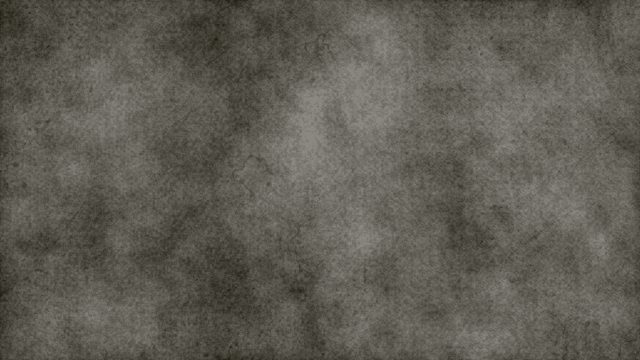
A Shadertoy shader for this texture:

```glsl
// Aged grey-olive plaster: broad cloudy stains under a dark vignette,
// built from warped value noise, then roughened with mottling, fine grain,
// scattered pits, hairline scratches and a few broken cracks.

const vec3 SHADOW = vec3(0.225, 0.215, 0.175);
const vec3 LIGHT = vec3(0.490, 0.480, 0.450);

const float BASE_TONE = 0.50;
const float CLOUD_SCALE = 2.6;
const float CLOUD_AMOUNT = 1.15;
const float MOTTLE_SCALE = 15.0;
const float MOTTLE_AMOUNT = 0.75;
const float GRAIN_SCALE = 145.0;
const float GRAIN_AMOUNT = 0.33;
const float PIT_SCALE = 34.0;
const float PIT_DEPTH = 0.42;
const float SCRATCH_WIDTH = 0.0012;
const float SCRATCH_DEPTH = 0.15;
const float CRACK_DEPTH = 0.28;
const float VIGNETTE_AMOUNT = 0.60;
const int SCRATCH_COUNT = 18;

float hash(vec2 p) {
    return fract(sin(dot(p, vec2(127.1, 311.7))) * 43758.5453);
}

float noise(vec2 p) {
    vec2 cell = floor(p), f = fract(p);
    f = f * f * (3.0 - 2.0 * f);
    float low = mix(hash(cell), hash(cell + vec2(1, 0)), f.x);
    float high = mix(hash(cell + vec2(0, 1)), hash(cell + vec2(1, 1)), f.x);
    return mix(low, high, f.y);
}

float fbm(vec2 p) {
    float sum = 0.0, weight = 0.5;
    for (int i = 0; i < 5; i++) {
        sum += weight * noise(p);
        p = mat2(1.6, 1.2, -1.2, 1.6) * p + 17.3;
        weight *= 0.5;
    }
    return sum / 0.96875;
}

mat2 rotation(float angle) {
    float c = cos(angle), s = sin(angle);
    return mat2(c, s, -s, c);
}

// Soft round patch of tone
float patchTone(vec2 p, vec2 centre, float radius) {
    vec2 d = (p - centre) / radius;
    return exp(-dot(d, d));
}

// Small ragged pits, one candidate per cell; most stay tiny
float pits(vec2 p, float scale, float pixel) {
    vec2 q = p * scale + (noise(p * scale * 3.0) - 0.5) * 0.25;
    vec2 cell = floor(q);
    vec2 centre = 0.35 + 0.3 * vec2(hash(cell + 3.1), hash(cell + 8.7));
    vec2 d = rotation(6.283 * hash(cell + 5.9)) * (fract(q) - centre);
    d.x *= 0.6;
    float size = 0.03 + 0.17 * pow(hash(cell + 1.3), 4.0);
    float soft = max(pixel * scale, 0.04);
    float shape = 1.0 - smoothstep(size - soft, size + soft, length(d));
    return shape * hash(cell + 12.4);
}

// Long faint hairlines with slightly bowed paths
float scratches(vec2 p, float aspect, float pixel) {
    float sum = 0.0;
    for (int i = 0; i < SCRATCH_COUNT; i++) {
        vec2 seed = vec2(float(i), 4.7);
        vec2 centre = vec2(hash(seed) * aspect, hash(seed + 2.3));
        float side = hash(seed + 6.1) < 0.5 ? -1.0 : 1.0;
        vec2 d = rotation(side * mix(0.4, 1.0, hash(seed + 9.2))) * (p - centre);
        float reach = mix(0.06, 0.24, hash(seed + 4.4));
        float bow = d.y + 0.5 * (hash(seed + 7.5) - 0.5) * d.x * d.x;
        float line = 1.0 - smoothstep(0.0, SCRATCH_WIDTH + pixel, abs(bow));
        sum += line * (1.0 - smoothstep(0.4 * reach, reach, abs(d.x)));
    }
    return min(sum, 1.0) * noise(p * 40.0) * 1.5;
}

// Contours of noise, kept only in sparse areas
float cracks(vec2 p, float pixel) {
    float contour = abs(fbm(p * 4.0 + 31.0) - 0.5);
    float line = 1.0 - smoothstep(0.0, 0.006 + 1.5 * pixel, contour);
    return line * smoothstep(0.68, 0.82, noise(p * 4.5 + 12.0));
}

void mainImage(out vec4 fragColor, in vec2 fragCoord) {
    vec2 uv = fragCoord / iResolution.xy;
    float aspect = iResolution.x / iResolution.y;
    float pixel = 1.0 / iResolution.y;
    vec2 p = vec2(uv.x * aspect, uv.y);

    // Broad stains, light above and dark below
    vec2 warp = vec2(fbm(p * 3.0 + 5.2), fbm(p * 3.0 + 21.8)) - 0.5;
    vec2 q = p + 0.25 * warp;
    float tone = BASE_TONE + CLOUD_AMOUNT * (fbm(q * vec2(1.2, 0.9) * CLOUD_SCALE + 7.0) - 0.5);
    tone += 0.34 * patchTone(q, vec2(0.14 * aspect, 0.66), 0.28);
    tone += 0.30 * patchTone(q, vec2(0.51 * aspect, 0.69), 0.18);
    tone += 0.14 * patchTone(q, vec2(0.88 * aspect, 0.76), 0.25);
    tone -= 0.24 * patchTone(q, vec2(0.42 * aspect, 0.10), 0.25);
    tone -= 0.18 * patchTone(q, vec2(0.75 * aspect, 0.38), 0.22);
    tone -= 0.20 * patchTone(q, vec2(0.30 * aspect, 0.86), 0.14);

    // Vignette
    vec2 edge = 4.0 * uv * (1.0 - uv);
    tone += VIGNETTE_AMOUNT * (pow(max(edge.x * edge.y, 0.0), 0.25) - 0.77);

    // Mottling and fine grain
    tone += MOTTLE_AMOUNT * (fbm(p * MOTTLE_SCALE) - 0.5);
    tone += GRAIN_AMOUNT * (noise(p * GRAIN_SCALE) - 0.5);
    tone += GRAIN_AMOUNT * (noise(rotation(0.6) * p * GRAIN_SCALE * 1.9) - 0.5);

    // Wear marks, gathered in uneven drifts
    float drift = smoothstep(0.3, 0.7, fbm(p * 5.0 + 40.0));
    float wear = pits(p, PIT_SCALE, pixel) + pits(p + 3.7, PIT_SCALE * 1.8, pixel);
    wear += 0.8 * pits(rotation(0.5) * p + 9.1, PIT_SCALE * 2.7, pixel);
    tone -= PIT_DEPTH * min(wear, 1.2) * mix(0.35, 1.0, drift);
    tone -= SCRATCH_DEPTH * scratches(p, aspect, pixel);
    tone -= CRACK_DEPTH * cracks(p, pixel);

    fragColor = vec4(mix(SHADOW, LIGHT, clamp(tone, -0.35, 1.2)), 1.0);
}
```
